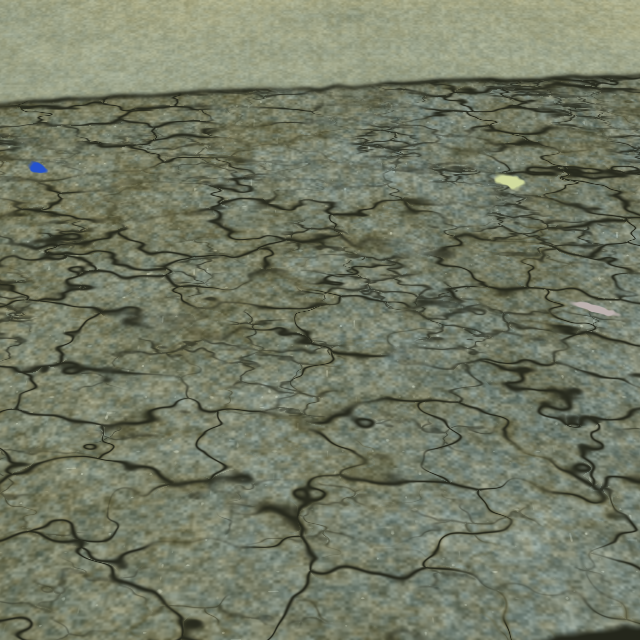
Give the GLSL for this texture, as a Shadertoy shader.

```glsl
// Cracked asphalt seen at a low angle, with a smoother, paler road behind it.
// Voronoi borders on a perspective ground plane form the cracks; their distance
// is converted to canvas units. Value noise adds grain, stains and moss.

const float HORIZON = 1.4;
const vec2 CELL_SCALE = vec2(5.0, 12.5);
const vec2 FINE_SCALE = vec2(10.0, 26.0);
const float CRACK_WIDTH = 0.0036;
const float GRAIN_CONTRAST = 0.30;
const vec3 ASPHALT_OLIVE = vec3(0.485, 0.510, 0.420);
const vec3 ASPHALT_GREY = vec3(0.475, 0.515, 0.455);
const vec3 FAR_ROAD = vec3(0.595, 0.625, 0.525);
const vec3 FAR_SAND = vec3(0.670, 0.670, 0.520);
const vec3 MOSS = vec3(0.400, 0.385, 0.240);
const vec3 CRACK = vec3(0.140, 0.150, 0.105);
const vec3 BLUE_SCRAP = vec3(0.14, 0.32, 0.80);
const vec3 PALE_LEAF = vec3(0.82, 0.86, 0.62);
const vec3 PINK_SCRAP = vec3(0.74, 0.70, 0.69);

float hash(vec2 p) {
    return fract(sin(dot(p, vec2(127.1, 311.7))) * 43758.5453);
}

vec2 hash2(vec2 p) {
    return vec2(hash(p), hash(p + 57.3));
}

float noise(vec2 p) {
    vec2 i = floor(p), f = fract(p);
    f = f * f * (3.0 - 2.0 * f);
    return mix(mix(hash(i), hash(i + vec2(1, 0)), f.x),
               mix(hash(i + vec2(0, 1)), hash(i + vec2(1, 1)), f.x), f.y);
}

// Signed noise, centred on zero
float wobble(vec2 p) {
    return noise(p) - 0.5;
}

// Distance to the nearest Voronoi border (x) and that border's normal (yz)
vec3 voronoiBorder(vec2 p) {
    vec2 base = floor(p), f = fract(p), nearest = vec2(0.0);
    float best = 9.0;
    for (int j = -1; j <= 1; j++)
    for (int i = -1; i <= 1; i++) {
        vec2 cell = vec2(i, j);
        vec2 r = cell + hash2(base + cell) - f;
        if (dot(r, r) < best) { best = dot(r, r); nearest = r; }
    }
    vec3 border = vec3(9.0, 0.0, 1.0);
    for (int j = -2; j <= 2; j++)
    for (int i = -2; i <= 2; i++) {
        vec2 cell = vec2(i, j);
        vec2 r = cell + hash2(base + cell) - f;
        vec2 gap = r - nearest;
        if (dot(gap, gap) > 0.0001) {
            vec2 n = normalize(gap);
            float d = dot(0.5 * (r + nearest), n);
            if (d < border.x) border = vec3(d, n);
        }
    }
    return border;
}

// Distance to a crack in canvas units, undoing the perspective stretch
float crackDistance(vec2 uv, vec2 scale) {
    float depth = 1.0 / (HORIZON - uv.y);
    float side = uv.x - 0.5;
    vec2 p = vec2(side * depth, depth + 0.05 * side) * scale;
    vec2 warp = 0.50 * vec2(wobble(p * 2.3), wobble(p * 2.3 + 31.0))
              + 0.24 * vec2(wobble(p * 6.0 + 9.0), wobble(p * 6.0 + 47.0));
    vec3 b = voronoiBorder(p + warp + 20.0);
    vec2 slope = vec2(b.y * scale.x * depth + b.z * scale.y * 0.05,
                      (b.y * scale.x * side + b.z * scale.y) * depth * depth);
    return b.x / length(slope);
}

float softLine(float d, float width) {
    return exp(-d * d / (width * width));
}

// Soft-edged flat scrap with a ragged outline
float scrap(vec2 uv, vec2 centre, vec2 size) {
    vec2 q = uv - centre;
    q.y += 0.25 * q.x;
    float r = length(q / size) + 0.5 * wobble(uv * 120.0);
    return 1.0 - smoothstep(0.75, 1.2, r);
}

void mainImage(out vec4 fragColor, in vec2 fragCoord) {
    vec2 uv = fragCoord / iResolution.xy;
    float edgeY = 0.845 + 0.042 * uv.x + 0.010 * wobble(uv.xx * vec2(6.0, 0.0))
                + 0.005 * wobble(uv.xx * vec2(38.0, 0.0));
    float below = edgeY - uv.y;
    float ground = smoothstep(-0.003, 0.003, below);

    // Grain shrinks towards the horizon
    vec2 g = vec2((uv.x - 0.5) * (85.0 + 50.0 * uv.y), uv.y * (105.0 + 50.0 * uv.y));
    float grain = 0.50 * wobble(g) + 0.45 * wobble(g * 1.9 + 13.0) + 0.22 * wobble(g * 0.35);
    float stain = wobble(uv * vec2(5.0, 11.0)) + 0.6 * wobble(uv * vec2(13.0, 34.0));
    float hue = wobble(g * 0.8 + 71.0);

    // Cracked asphalt
    vec3 asphalt = mix(ASPHALT_OLIVE, ASPHALT_GREY, smoothstep(0.1, 0.8, uv.x + 0.4 * stain));
    asphalt += GRAIN_CONTRAST * grain + 0.055 * stain + hue * vec3(0.05, 0.0, -0.06);
    float glint = smoothstep(0.90, 0.99, noise(g * 0.85 + 130.0));
    asphalt += 0.16 * glint;

    // Main and fine cracks, broken up by noise
    float width = CRACK_WIDTH * mix(1.1, 0.75, uv.y) * (0.65 + 0.8 * noise(uv * 24.0));
    float mainD = crackDistance(uv, CELL_SCALE);
    float fineD = crackDistance(uv + 0.013, FINE_SCALE);
    float mainGate = smoothstep(0.22, 0.58, noise(uv * vec2(11.0, 18.0) + 5.0));
    float fineGate = smoothstep(0.48, 0.78, noise(uv * vec2(10.0, 22.0) + 80.0));
    fineGate *= mix(0.35, 0.8, smoothstep(0.1, 0.7, uv.y));
    float mossGate = smoothstep(0.35, 0.75, noise(uv * vec2(14.0, 24.0) + 40.0));
    float moss = max(softLine(mainD, 0.011), 0.6 * softLine(fineD, 0.007)) * mossGate;
    float verge = softLine(below, 0.045) * smoothstep(0.3, 0.7, noise(uv * vec2(9.0, 40.0)));
    asphalt = mix(asphalt, MOSS + 0.2 * grain, 0.6 * max(moss, 0.6 * verge));
    float crack = max(softLine(mainD, width) * mix(0.22, 0.95, mainGate),
                      softLine(fineD, width * 0.8) * fineGate);
    asphalt = mix(asphalt, CRACK, crack);

    // Far road with long sandy streaks
    float streak = noise(uv * vec2(4.0, 38.0)) * smoothstep(0.87, 0.97, uv.y);
    vec3 road = mix(FAR_ROAD, FAR_SAND, 0.7 * streak) + 0.15 * grain + 0.04 * stain;
    road += hue * vec3(0.02, 0.0, -0.03);
    vec3 color = mix(road, asphalt, ground);

    // Dark seam between the surfaces and shadow in the near corner
    float seam = softLine(below - 0.001, 0.0045) * (0.45 + 0.55 * noise(uv * vec2(22.0, 3.0)));
    color = mix(color, CRACK, seam);
    float corner = smoothstep(0.006, -0.008, uv.y - 0.13 * (uv.x - 0.82) + 0.012 * wobble(uv * 40.0));
    color = mix(color, CRACK, corner * smoothstep(0.80, 0.87, uv.x));

    // Litter
    color = mix(color, BLUE_SCRAP, scrap(uv, vec2(0.058, 0.738), vec2(0.013, 0.008)));
    color = mix(color, PALE_LEAF, scrap(uv, vec2(0.797, 0.717), vec2(0.023, 0.010)));
    color = mix(color, PINK_SCRAP, scrap(uv, vec2(0.928, 0.518), vec2(0.036, 0.006)));

    fragColor = vec4(clamp(color, 0.0, 1.0), 1.0);
}
```
